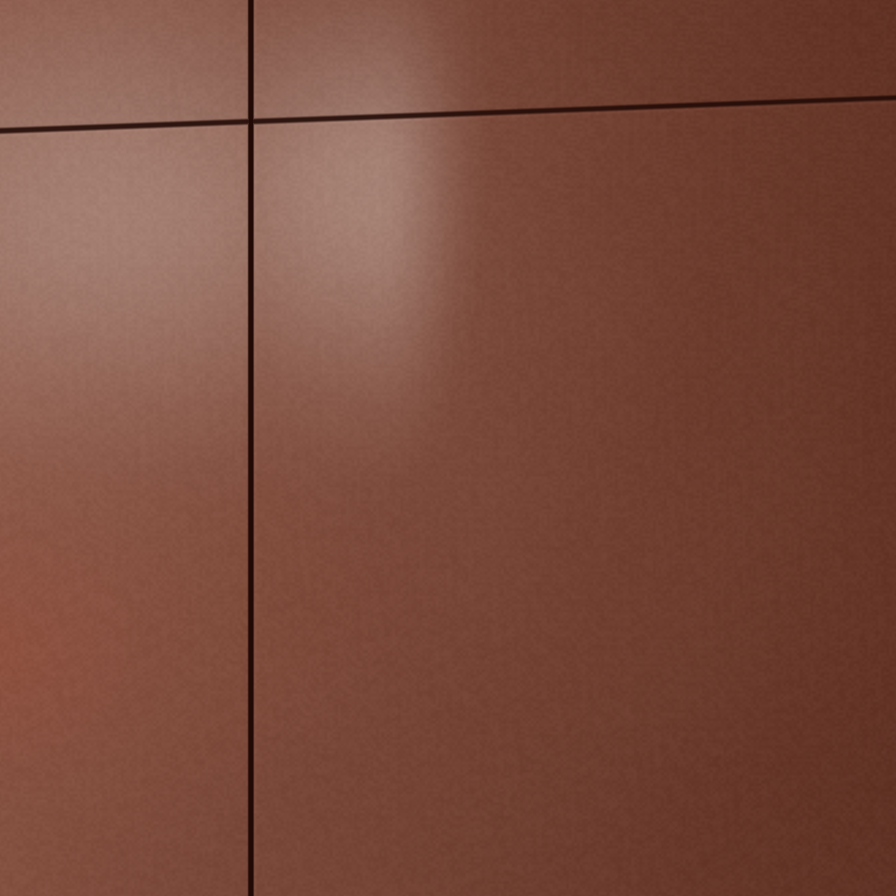
Write a Shadertoy shader that draws this texture.

```glsl
// Satin red-brown metal cladding: four panels split by dark seams, lit from the upper left.

const vec3 LIT_BROWN   = vec3(0.535, 0.325, 0.260);
const vec3 SHADE_BROWN = vec3(0.390, 0.205, 0.150);
const vec3 SHEEN       = vec3(0.650, 0.510, 0.460);
const vec3 WARM_TINT   = vec3(0.570, 0.310, 0.240);
const vec3 SEAM_DARK   = vec3(0.130, 0.040, 0.020);

const float SEAM_X = 0.280;        // upright seam
const float SEAM_Y = 0.854;        // cross seam at the left border
const float SEAM_SLOPE = 0.037;    // rise of the cross seam
const float SEAM_HALF = 0.0031;

float hash(vec2 p) {
    return fract(sin(dot(p, vec2(127.1, 311.7))) * 43758.5453);
}

float valueNoise(vec2 p) {
    vec2 i = floor(p), f = fract(p);
    f = f * f * (3.0 - 2.0 * f);
    float low = mix(hash(i), hash(i + vec2(1, 0)), f.x);
    float high = mix(hash(i + vec2(0, 1)), hash(i + vec2(1, 1)), f.x);
    return mix(low, high, f.y);
}

// Soft elliptic glow; its radii differ left/below and right/above the centre.
float glow(vec2 p, vec2 centre, vec2 radiusLow, vec2 radiusHigh) {
    vec2 d = p - centre;
    vec2 q = d / mix(radiusLow, radiusHigh, step(0.0, d));
    return exp(-dot(q, q));
}

// Coverage of a line at distance d with a blurred border.
float lineMask(float d, float halfWidth, float blur) {
    return 1.0 - smoothstep(halfWidth - blur, halfWidth + blur, abs(d));
}

// Fine paint texture plus faint broad mottling, centred on zero.
float grain(vec2 p) {
    float fine = valueNoise(p * 330.0) - 0.5;
    float medium = valueNoise(p * 150.0 + 17.0) - 0.5;
    float broad = valueNoise(p * 9.0 + 5.0) - 0.5;
    return fine * 0.026 + medium * 0.012 + broad * 0.008;
}

vec3 panelColour(vec2 p, float right) {
    // Falloff of light across the wall, slightly darker at the foot
    vec3 colour = mix(LIT_BROWN, SHADE_BROWN, p.x);
    colour *= mix(0.96, 1.01, smoothstep(0.0, 0.4, p.y));

    // Each side carries its own reflection
    float leftSheen = 0.92 * glow(p, vec2(0.12, 0.76), vec2(0.36, 0.22), vec2(0.34, 0.25));
    float rightSheen = glow(p, vec2(0.42, 0.79), vec2(0.25, 0.22), vec2(0.085, 0.20));
    float haze = 0.18 * glow(p, vec2(0.40, 0.72), vec2(0.30), vec2(0.24));
    colour = mix(colour, SHEEN, mix(leftSheen, max(rightSheen, haze), right));

    // Warm bounce light low on the left
    float warmth = 0.6 * glow(p, vec2(0.0, 0.27), vec2(0.1), vec2(0.12, 0.1));
    return mix(colour, WARM_TINT, warmth * (1.0 - right));
}

void mainImage(out vec4 fragColor, in vec2 fragCoord) {
    vec2 p = fragCoord / iResolution.xy;
    float pixel = 1.0 / min(iResolution.x, iResolution.y);
    float blur = max(0.7 * pixel, 0.0013);

    // Signed distances to the two seams
    float dx = p.x - SEAM_X;
    float dy = (p.y - SEAM_Y - SEAM_SLOPE * p.x) / length(vec2(1.0, SEAM_SLOPE));

    // Panels, with a touch less light above the cross seam
    vec3 colour = panelColour(p, smoothstep(-pixel, pixel, dx));
    colour *= 1.0 - 0.02 * smoothstep(-pixel, pixel, dy);
    colour += grain(p);

    // Thin lit bevel beside the seams, then the dark gaps
    float bevel = max(lineMask(dx - 0.005, 0.001, 0.002), lineMask(dy + 0.005, 0.001, 0.002));
    colour += 0.025 * bevel;
    float crossSeam = lineMask(dy, mix(SEAM_HALF, 0.0026, p.x), blur * 1.4) * 0.9;
    float uprightSeam = lineMask(dx, SEAM_HALF, blur);
    colour = mix(colour, SEAM_DARK, max(crossSeam, uprightSeam));

    fragColor = vec4(clamp(colour, 0.0, 1.0), 1.0);
}
```
